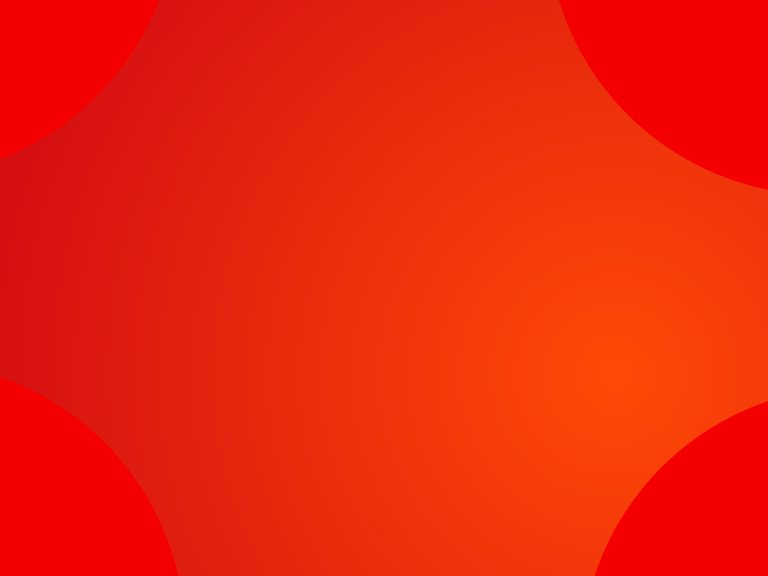
Give the GLSL for this background, as a WebGL 2 fragment shader.

```glsl
#version 300 es
precision highp float;
// Orange-red radial glow, lower right of centre, with a flat red disc in each corner.

#define GLOW_CENTRE vec2(1.068, 0.349)
#define GLOW_RADIUS 1.11
#define GLOW_INNER vec3(1.0, 0.29, 0.025)
#define GLOW_OUTER vec3(0.835, 0.055, 0.07)
#define DISC_COLOUR vec3(0.96, 0.0, 0.0)
#define DISC_RADIUS 0.4775

uniform vec2 u_resolution;
out vec4 fragColor;

// Signed distance to a circle
float circle(vec2 p, vec2 centre, float radius) {
    return length(p - centre) - radius;
}

void main() {
    // Canvas units: height is 1, origin at the lower left
    vec2 p = gl_FragCoord.xy / u_resolution.y;
    float pixel = 1.0 / u_resolution.y;

    // Radial glow
    float falloff = clamp(distance(p, GLOW_CENTRE) / GLOW_RADIUS, 0.0, 1.0);
    vec3 colour = mix(GLOW_INNER, GLOW_OUTER, falloff);

    // Corner discs, centred just outside the canvas
    vec2 centres[4] = vec2[4](
        vec2(-0.156, -0.106), vec2(1.486, -0.149),
        vec2(-0.170, 1.170), vec2(1.427, 1.139));
    float nearest = 1e3;
    for (int i = 0; i < 4; i++) {
        nearest = min(nearest, circle(p, centres[i], DISC_RADIUS));
    }
    float coverage = 1.0 - smoothstep(-0.7 * pixel, 0.7 * pixel, nearest);
    colour = mix(colour, DISC_COLOUR, coverage);

    fragColor = vec4(colour, 1.0);
}
```
